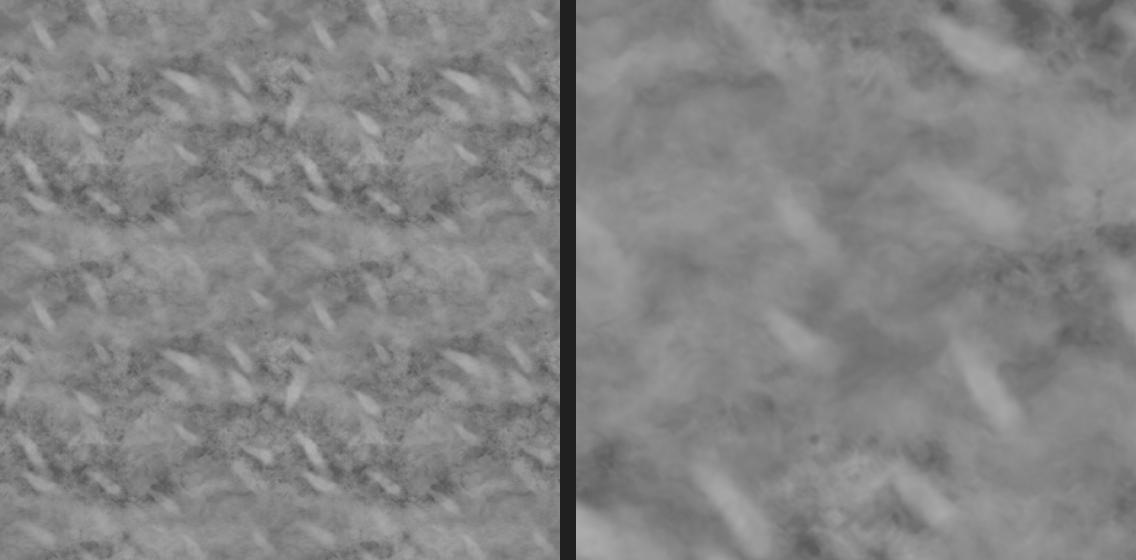
Left, the full canvas; right, a detail of the centre.
This texture is drawn by a three.js fragment shader. Its source:

```glsl
// Weathered grey surface: a two by two repeat of soft pale slanted flakes
// over mottled, horizontally drawn clouds with fine grit and dark pitting.
// Wrapping value noise makes the ground; a jittered grid scatters the flakes.

varying vec2 vUv;

const vec2 REPEATS = vec2(2.0);
const vec2 FLAKE_GRID = vec2(4.0, 6.0);     // flakes in each repeat
const float FLAKE_JITTER = 0.6;
const vec2 FLAKE_SIZE = vec2(0.122, 0.043); // half length and half width
const float FLAKE_LIGHT = 0.155;
const float SHADE_DEPTH = 0.04;
const vec2 CLOUD_SCALE = vec2(7.0, 13.0);
const float CLOUD_DEPTH = 0.118;
const vec2 BAND_SCALE = vec2(2.0, 12.0);
const float BAND_DEPTH = 0.03;
const vec2 GRIT_SCALE = vec2(19.0);
const float GRIT_DEPTH = 0.105;
const vec2 PIT_SCALE = vec2(43.0);
const float PIT_DEPTH = 0.07;
const float WARP = 0.016;
const float WEAR = 0.008;                   // drift between repeats
const float ROUGHNESS = 0.64;               // gain from octave to octave
const mat2 DIAGONAL = mat2(1.0, 1.0, -1.0, 1.0); // whole numbers keep the wrap
const vec3 BASE_GREY = vec3(0.508);
const vec3 DARKEST = vec3(0.36);
const vec3 LIGHTEST = vec3(0.68);

float hash(vec2 p) {
  return fract(sin(dot(p, vec2(127.1, 311.7))) * 43758.5453);
}

// Value noise from -1 to 1 that wraps after a whole period
float noise(vec2 p, vec2 period, float seed) {
  vec2 cell = floor(p);
  vec2 f = fract(p);
  f = f * f * (3.0 - 2.0 * f);
  vec2 a = mod(cell, period) + seed;
  vec2 b = mod(cell + 1.0, period) + seed;
  float low = mix(hash(a), hash(vec2(b.x, a.y)), f.x);
  float high = mix(hash(vec2(a.x, b.y)), hash(b), f.x);
  return mix(low, high, f.y) * 2.0 - 1.0;
}

float fbm(vec2 t, vec2 scale, float seed) {
  float sum = 0.0;
  float amplitude = 0.5;
  for (int i = 0; i < 4; i++) {
    sum += amplitude * noise(t * scale, scale, seed);
    scale *= 2.0;
    seed += 17.3;
    amplitude *= ROUGHNESS;
  }
  return sum;
}

// x: pale flakes, y: soft shade beside them
vec2 flakes(vec2 t) {
  vec2 q = t * FLAKE_GRID;
  vec2 home = floor(q);
  vec2 result = vec2(0.0);
  for (int j = -1; j <= 1; j++) {
    for (int i = -1; i <= 1; i++) {
      vec2 cell = home + vec2(float(i), float(j));
      vec2 id = mod(cell, FLAKE_GRID);
      vec2 jitter = vec2(hash(id + 3.7), hash(id + 8.2)) - 0.5;
      vec2 d = (q - cell - 0.5 - FLAKE_JITTER * jitter) / FLAKE_GRID;

      // Most flakes fall to the right, a few lean the other way
      float angle = -mix(0.45, 1.05, hash(id + 14.9));
      if (hash(id + 21.4) > 0.95) angle = 1.15;
      vec2 axis = vec2(cos(angle), sin(angle));
      vec2 local = vec2(dot(d, axis), dot(d, vec2(-axis.y, axis.x)));
      local.y += 0.8 * local.x * local.x;

      // Each widens towards its lower end
      vec2 size = FLAKE_SIZE * mix(0.65, 1.1, hash(id + 29.6));
      float taper = clamp(0.9 + 0.35 * local.x / size.x, 0.5, 1.25);
      float strength = mix(0.45, 1.0, hash(id + 35.1));
      float body = 1.0 - smoothstep(0.3, 1.0, length(local / (size * vec2(1.0, taper))));
      vec2 shadeAt = (local - vec2(0.0, 1.5 * size.y)) / (size * vec2(0.9, 1.5));
      float shade = 1.0 - smoothstep(0.0, 1.0, length(shadeAt));
      result = max(result, strength * vec2(body, shade));
    }
  }
  return result;
}

void main() {
  vec2 t = vUv * REPEATS;
  vec2 turned = DIAGONAL * t;

  // Ground: ragged clouds and long bands
  vec2 warp = WARP * vec2(fbm(turned, vec2(7.0), 41.0), fbm(turned, vec2(7.0), 67.0));
  float clouds = fbm(t + 2.0 * warp, CLOUD_SCALE, 5.0);
  float bands = noise((t + warp) * BAND_SCALE, BAND_SCALE, 83.0);
  float tone = CLOUD_DEPTH * clouds + BAND_DEPTH * bands;

  // Grit everywhere in uneven strength, pits in the darker patches
  float patches = smoothstep(-0.3, 0.4, fbm(t, vec2(5.0, 7.0), 97.0) - 0.6 * clouds);
  float grit = fbm(turned + warp, GRIT_SCALE, 113.0);
  float pits = smoothstep(0.15, 0.95, noise((turned + warp) * PIT_SCALE, PIT_SCALE, 127.0));
  tone += GRIT_DEPTH * grit * mix(0.45, 1.2, patches) - PIT_DEPTH * pits * patches;

  // Flakes with broken edges, faded unevenly over the canvas
  float wear = noise(vUv * 4.0, vec2(4.0), 131.0);
  vec2 flake = flakes(t + 0.8 * warp);
  float breakup = clamp(0.95 + 0.6 * fbm(turned, vec2(10.0), 149.0), 0.5, 1.15);
  tone = mix(tone, 0.3 * tone, flake.x);
  tone += FLAKE_LIGHT * flake.x * breakup * (1.0 + 0.2 * wear);
  tone -= SHADE_DEPTH * flake.y * (1.0 - flake.x);
  tone += WEAR * wear;

  gl_FragColor = vec4(clamp(BASE_GREY + tone, DARKEST, LIGHTEST), 1.0);
}
```
